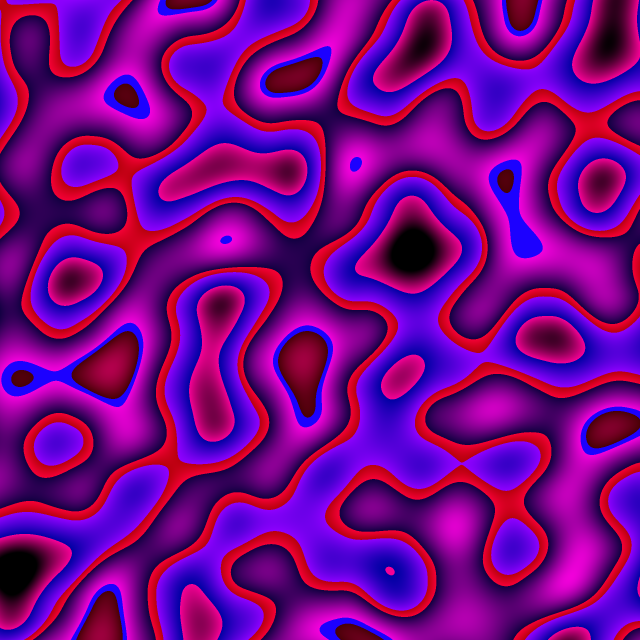
Give the GLSL for this pattern, as a WebGL 1 fragment shader.

```glsl
precision highp float;

uniform vec2 u_resolution;

float hash(vec2 cell) {
  vec3 h = fract(cell.xyx * 0.1031);
  h += dot(h, h.yzx + 33.33);
  return fract((h.x + h.y) * h.z);
}

// Contribution of one lattice corner: a random unit slope
float slope(vec2 corner, vec2 offset) {
  float angle = 6.28318 * hash(corner);
  return dot(vec2(cos(angle), sin(angle)), offset);
}

float gradientNoise(vec2 p) {
  vec2 cell = floor(p);
  vec2 f = p - cell;
  vec2 fade = f * f * f * (f * (f * 6.0 - 15.0) + 10.0);
  vec2 e = vec2(1.0, 0.0);
  float bottom = mix(slope(cell, f), slope(cell + e.xy, f - e.xy), fade.x);
  float top = mix(slope(cell + e.yx, f - e.yx), slope(cell + e.xx, f - e.xx), fade.x);
  return mix(bottom, top, fade.y);
}

// Linear blend between two colours over one height band
vec3 band(float height, float low, float high, vec3 from, vec3 to) {
  return mix(from, to, clamp((height - low) / (high - low), 0.0, 1.0));
}

// Banded palette with a hard step between neighbouring gradients
vec3 palette(float height) {
  vec3 black = vec3(0.0);
  vec3 pink = vec3(0.97, 0.0, 0.59);
  vec3 deepBlue = vec3(0.0, 0.0, 0.64);
  vec3 violet = vec3(0.56, 0.0, 1.0);
  vec3 darkRed = vec3(0.72, 0.0, 0.05);
  vec3 scarlet = vec3(0.96, 0.0, 0.21);
  vec3 navy = vec3(0.06, 0.0, 0.25);
  vec3 magenta = vec3(0.95, 0.0, 0.86);
  vec3 brightBlue = vec3(0.11, 0.0, 1.0);
  vec3 maroon = vec3(0.28, 0.0, 0.02);
  vec3 crimson = vec3(0.70, 0.0, 0.30);

  if (height < -0.30) return band(height, -0.54, -0.30, black, pink);
  if (height < -0.05) return band(height, -0.30, -0.05, deepBlue, violet);
  if (height < 0.042) return band(height, -0.05, 0.042, darkRed, scarlet);
  if (height < 0.365) return band(height, 0.042, 0.365, navy, magenta);
  if (height < 0.415) return brightBlue;
  return band(height, 0.415, 0.60, maroon, crimson);
}

vec3 pattern(vec2 uv) {
  vec2 p = uv * 7.4;
  p -= 0.07 * (p.x + p.y);  // slight stretch along the rising diagonal
  return palette(gradientNoise(p + vec2(23.4, 41.7)));
}

void main() {
  // 3 x 3 samples per pixel smooth the hard steps
  vec3 sum = vec3(0.0);
  for (int j = -1; j <= 1; j++) {
    for (int i = -1; i <= 1; i++) {
      vec2 position = gl_FragCoord.xy + vec2(float(i), float(j)) / 3.0;
      sum += pattern(position / min(u_resolution.x, u_resolution.y));
    }
  }
  gl_FragColor = vec4(sum / 9.0, 1.0);
}
```
